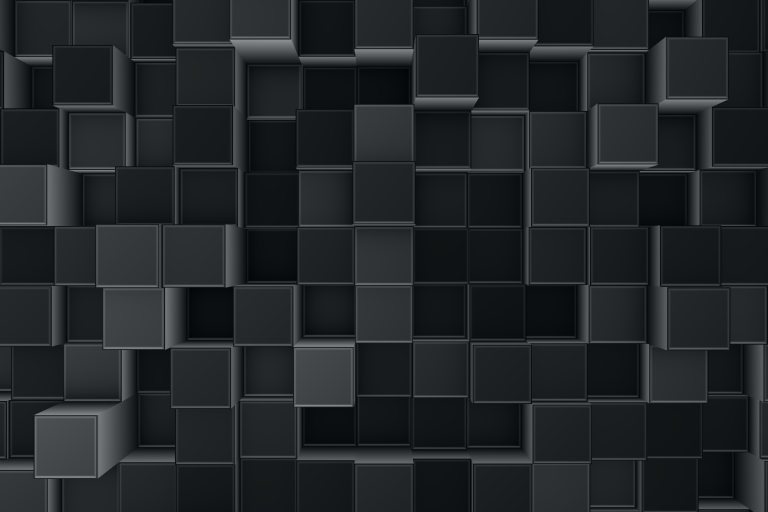
Reproduce this background procedurally as a Shadertoy shader.

```glsl
#define ROWS 8.8        // cells down the canvas at scale 1
#define NEAR 1.16       // perspective scale of the closest plane
#define LOW 0.925       // scale of the deepest block tops
#define RELIEF 0.13     // spread of ordinary block heights
#define TALL 0.05       // extra height of rare tall blocks
#define BEVEL 0.06      // bevel width, in cells
#define DARK_TONE 0.06
#define TONE_RANGE 0.24
#define WALL_LIGHT 0.34
#define RIM_LIGHT 0.05
#define SAMPLES 3

const vec3 COOL_TINT = vec3(-0.010, 0.004, 0.010);

float hash(vec2 cell, float seed) {
    vec3 q = fract(vec3(cell.xyx + seed) * vec3(0.1031, 0.1030, 0.0973));
    q += dot(q, q.yzx + 33.33);
    return fract((q.x + q.y) * q.z);
}

// Perspective scale of a block's front face
float blockTop(vec2 cell) {
    float r = hash(cell, 17.0);
    return LOW + RELIEF * r + TALL * step(0.86, hash(cell, 53.0));
}

// Paint tone: taller and further left is lighter, with broad drifts
float blockTone(vec2 cell, float top) {
    float lift = clamp((top - LOW) / (RELIEF + TALL), 0.0, 1.0);
    float r = mix(hash(cell, 91.0), lift, 0.45);
    float drift = 0.2 * sin(cell.x * 0.9 + 2.6) * cos(cell.y * 0.7 + 0.4);
    float side = 1.0 - 0.055 * cell.x - 0.015 * cell.x * cell.y / 4.0;
    return DARK_TONE + TONE_RANGE * r * sqrt(r) * max(side + drift, 0.25);
}

// Shade cast on a face by one taller neighbour
float occlusion(vec2 cell, vec2 offset, vec2 f, float top) {
    float rise = max(blockTop(cell + offset) - top, 0.0);
    float dist = 0.5 - dot(f, offset);
    return 1.0 - min(rise * 7.0, 0.7) * exp(-dist * 5.0);
}

float faceLight(vec2 cell, vec2 f, float top) {
    float tone = blockTone(cell, top);
    float light = tone * (1.0 + 0.1 * f.y - 0.12 * f.x);
    light *= occlusion(cell, vec2(1, 0), f, top) * occlusion(cell, vec2(-1, 0), f, top);
    light *= occlusion(cell, vec2(0, 1), f, top) * occlusion(cell, vec2(0, -1), f, top);

    // Bevel highlight, strongest below, inside a dark seam
    vec2 edge = 0.5 - abs(f);
    float d = min(edge.x, edge.y);
    float below = step(edge.y, edge.x) * step(f.y, 0.0);
    float rim = smoothstep(BEVEL, BEVEL * 0.45, d);
    light += rim * (RIM_LIGHT * (1.0 + 2.0 * below) + tone * (0.3 + 0.3 * below));
    return light * mix(0.1, 1.0, smoothstep(0.0, BEVEL * 0.45, d));
}

float wallLight(vec2 cell, vec2 axis, vec2 dir, float top, float depth) {
    float facing = mix(0.85, dir.y > 0.0 ? 1.15 : 0.95, axis.y);
    float light = (WALL_LIGHT + 0.9 * blockTone(cell, top)) * facing;
    light *= mix(0.12, 1.0, depth);
    return light * (1.0 - 0.3 * smoothstep(0.96, 1.0, depth));
}

// Walk the view ray outward through the cells until it meets a block
float trace(vec2 p) {
    vec2 dir = vec2(p.x < 0.0 ? -1.0 : 1.0, p.y < 0.0 ? -1.0 : 1.0);
    p = dir * max(abs(p), vec2(1e-4));
    float t = 1.0 / NEAR;
    float previous = LOW;
    vec2 cell = floor(p * t + 0.5);
    vec2 axis = vec2(0.0);
    for (int i = 0; i < 10; i++) {
        float top = blockTop(cell);
        if (top * t >= 1.0) {
            float depth = (1.0 / t - previous) / max(top - previous, 1e-4);
            return wallLight(cell, axis, dir, top, clamp(depth, 0.0, 1.0));
        }
        vec2 crossing = (cell + 0.5 * dir) / p;
        float leave = min(crossing.x, crossing.y);
        if (top * leave > 1.0) return faceLight(cell, p / top - cell, top);
        axis = crossing.x < crossing.y ? vec2(1, 0) : vec2(0, 1);
        cell += dir * axis;
        previous = top;
        t = leave;
    }
    return 0.03;
}

void mainImage(out vec4 fragColor, in vec2 fragCoord) {
    // Average a small grid of samples for smooth edges
    float light = 0.0;
    for (int y = 0; y < SAMPLES; y++)
    for (int x = 0; x < SAMPLES; x++) {
        vec2 jitter = (vec2(x, y) + 0.5) / float(SAMPLES) - 0.5;
        vec2 p = (fragCoord + jitter - 0.5 * iResolution.xy) / iResolution.y;
        light += trace(p * ROWS);
    }
    light /= float(SAMPLES * SAMPLES);

    // Gentle vignette and cool tint
    vec2 v = fragCoord / iResolution.xy - 0.5;
    light *= 1.0 - 0.3 * dot(v, v);
    fragColor = vec4(clamp(light + COOL_TINT, 0.0, 1.0), 1.0);
}
```
